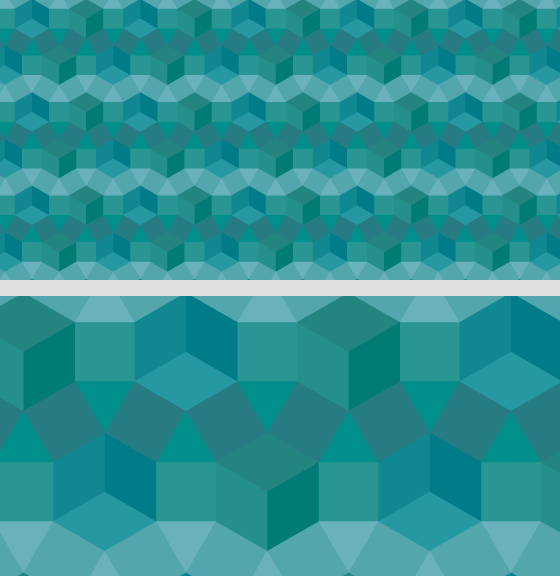
Top: the whole. Bottom: its middle third, enlarged.
Give the GLSL for this pattern, as a Shadertoy shader.

```glsl
vec3 cubeFace(vec2 d, bool raised) {
    // Three rhombi meet at the centre; the sunken cube is turned by 60 degrees
    float turn = degrees(atan(d.y, d.x)) - (raised ? 30.0 : 90.0);
    float face = floor(mod(turn, 360.0) / 120.0);
    if (raised) {
        return face < 0.5 ? vec3(0.14, 0.52, 0.50)
             : face < 1.5 ? vec3(0.145, 0.56, 0.545)
                          : vec3(0.0, 0.485, 0.46);
    }
    return face < 0.5 ? vec3(0.065, 0.535, 0.57)
         : face < 1.5 ? vec3(0.15, 0.595, 0.635)
                      : vec3(0.0, 0.485, 0.535);
}

vec3 tiling(vec2 uv) {
    // Hexagon spacing measured in tile edges
    vec2 pitch = vec2(2.7320508, 2.3660254);
    vec2 grid = (uv - vec2(0.3075, 0.9336)) / vec2(0.1935, 1.0 / 6.0);

    // Nearest hexagon centre, taken from the two neighbouring rows
    vec2 d = vec2(100.0);
    bool raised = true, oddRow = false;
    for (int i = 0; i < 2; i++) {
        float row = floor(grid.y) + float(i);
        float odd = mod(row, 2.0);
        float column = floor(grid.x + 0.5 * odd + 0.5);
        vec2 offset = (grid - vec2(column - 0.5 * odd, row)) * pitch;
        if (dot(offset, offset) < dot(d, d)) {
            d = offset;
            raised = mod(column, 2.0) < 0.5;
            oddRow = odd > 0.5;
        }
    }

    // Turn the sixth that holds the point onto the x axis
    float sector = floor(atan(d.y, d.x) / radians(60.0) + 0.5);
    float angle = sector * radians(60.0);
    vec2 side = vec2(cos(angle), sin(angle));
    vec2 q = vec2(dot(d, side), dot(d, vec2(-side.y, side.x)));

    if (q.x < 0.8660254) return cubeFace(d, raised);

    // Bands of squares and triangles alternate between pale and deep
    bool pale = (d.y > 0.0) != oddRow;
    if (abs(q.y) > 0.5) return pale ? vec3(0.41, 0.70, 0.74) : vec3(0.0, 0.56, 0.545);
    if (abs(side.y) < 0.1) return vec3(0.165, 0.59, 0.575);
    return pale ? vec3(0.33, 0.65, 0.68) : vec3(0.15, 0.485, 0.51);
}

void mainImage(out vec4 fragColor, in vec2 fragCoord) {
    // Average a 4 x 4 grid of samples for smooth edges
    vec3 color = vec3(0.0);
    for (int i = 0; i < 16; i++) {
        vec2 jitter = (vec2(i % 4, i / 4) + 0.5) / 4.0 - 0.5;
        color += tiling((fragCoord + jitter) / iResolution.y);
    }
    fragColor = vec4(color / 16.0, 1.0);
}
```
